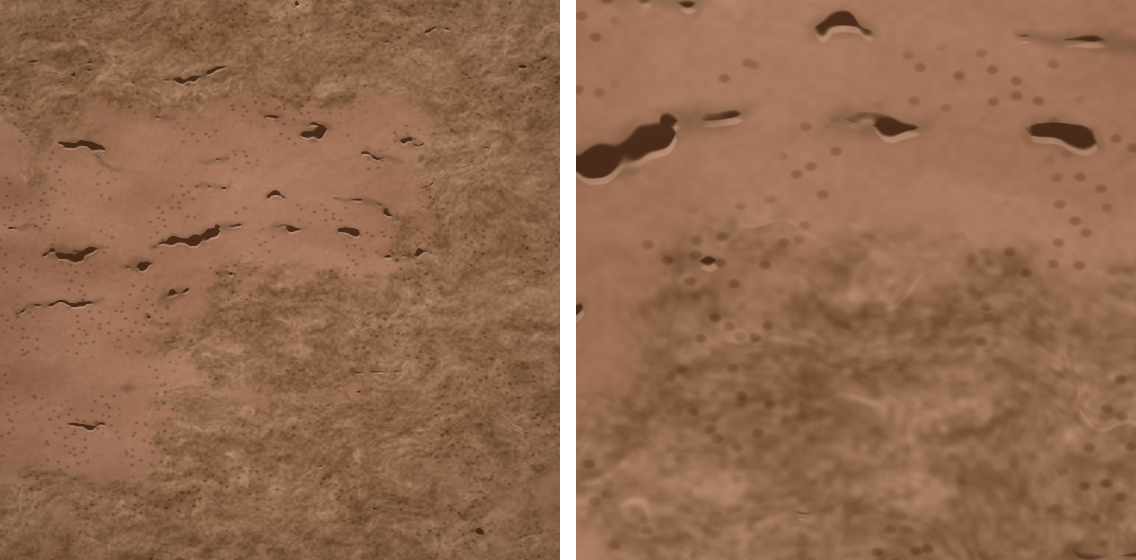
Left: the whole. Right: its middle third, enlarged.
A WebGL 1 fragment shader for this texture:

```glsl
precision highp float;
// Cork sheet: smooth pinkish bands between patches of swirling brown grain.
// Layered noise splits and embosses the two zones; jittered cells scatter
// tapered, wobbling cracks and pits with dark cores, dull halos and lit rims.
uniform vec2 u_resolution;

#define SMOOTH_COLOR vec3(0.635, 0.450, 0.345)
#define GRAIN_COLOR vec3(0.572, 0.415, 0.296)
#define HALO_COLOR vec3(0.42, 0.305, 0.21)
#define CORE_COLOR vec3(0.26, 0.14, 0.075)
#define BAND_STRENGTH 0.13
#define GRAIN_SCALE 42.0
#define GRAIN_RELIEF 0.24
#define CRACK_SHARE 0.50
#define PIT_SHARE 0.30
#define VIGNETTE 0.32

vec2 hash2(vec2 p) {
  vec3 h = fract(vec3(p.xyx) * vec3(0.1031, 0.1030, 0.0973));
  h += dot(h, h.yzx + 33.33);
  return fract((h.xx + h.yz) * h.zy);
}

float noise(vec2 p) {
  vec2 i = floor(p), f = fract(p);
  f = f * f * (3.0 - 2.0 * f);
  vec2 e = vec2(1.0, 0.0);
  return mix(mix(hash2(i).x, hash2(i + e).x, f.x),
             mix(hash2(i + e.yx).x, hash2(i + 1.0).x, f.x), f.y);
}

float fbm(vec2 p) {
  float sum = 0.0, amp = 0.533;
  for (int i = 0; i < 4; i++) {
    sum += amp * noise(p);
    p = mat2(0.8, 0.6, -0.6, 0.8) * p * 2.1 + 7.3;
    amp *= 0.5;
  }
  return sum;
}

// Cellular noise: distance to the nearest jittered point
float cellular(vec2 p) {
  vec2 id = floor(p);
  float nearest = 2.0;
  for (int j = -1; j <= 1; j++)
    for (int i = -1; i <= 1; i++) {
      vec2 c = id + vec2(i, j);
      nearest = min(nearest, length(c + hash2(c + 91.0) - p));
    }
  return nearest;
}

// Signed distance to scattered, tapered, nearly level slits
float slits(vec2 p, vec2 cell, float share, float thickness, float seed) {
  vec2 id = floor(p / cell);
  float best = 1.0;
  for (int j = -1; j <= 1; j++)
    for (int i = -1; i <= 1; i++) {
      vec2 c = id + vec2(i, j);
      vec2 place = hash2(c + seed), kind = hash2(c + seed + 57.0);
      if (kind.x > share) continue;
      vec2 q = p - (c + 0.2 + 0.6 * place) * cell;
      q.y -= q.x * (place.y - 0.4) * 0.7;
      float halfLength = cell.x * mix(0.06, 0.36, kind.y);
      float along = clamp(q.x, -halfLength, halfLength);
      float taper = 1.0 - 0.8 * pow(along / halfLength, 2.0);
      float width = thickness * mix(0.2, 1.0, place.x * place.x);
      best = min(best, length(q - vec2(along, 0.0)) - width * taper);
    }
  return best;
}

// x: dark core, y: surrounding halo
vec2 cracks(vec2 p, float grainy) {
  vec2 wobble = vec2(noise(p * 14.0), noise(p * 14.0 + 40.0)) - 0.5;
  vec2 jag = vec2(noise(p * 55.0), noise(p * 55.0 + 20.0)) - 0.5;
  vec2 q = p + 0.028 * wobble + 0.011 * jag;
  float d = min(slits(q, vec2(0.20, 0.10), CRACK_SHARE, 0.011, 3.0),
                slits(q, vec2(0.09, 0.07), PIT_SHARE, 0.008, 29.0));
  d += 0.004 * grainy;
  float core = d + 0.012 * (noise(p * vec2(75.0, 110.0)) - 0.28);
  return vec2(smoothstep(0.0015, -0.0015, core), smoothstep(0.009, -0.003, d));
}

void main() {
  vec2 p = gl_FragCoord.xy / min(u_resolution.x, u_resolution.y);
  vec2 uv = gl_FragCoord.xy / u_resolution;

  // Split into smooth bands and grainy patches with ragged borders
  vec2 warp = vec2(fbm(p * 6.0 + 3.0), fbm(p * 6.0 + 17.0)) - 0.5;
  float band = cos(12.5 * (p.y - 0.69 + 0.10 * (p.x - 0.5)));
  band += 0.7 * (1.0 - p.y) * cos(6.28 * p.x);
  float zone = fbm(p * vec2(2.4, 4.2) + 0.9 * warp + 5.0) - 0.5
             + BAND_STRENGTH * band + 0.10 * (noise(p * 38.0) - 0.5);
  float grainy = smoothstep(0.05, -0.05, zone);
  vec3 color = mix(SMOOTH_COLOR, GRAIN_COLOR, grainy);

  // Broad mottling and fine surface tooth
  float tone = 0.14 * (fbm(p * vec2(6.0, 15.0) + warp) - 0.5);
  tone += mix(0.025, 0.085, grainy) * (noise(p * 190.0) - 0.5);

  // Swirling grain, embossed by light from above
  vec2 swirl = (p + 0.10 * warp) * GRAIN_SCALE * vec2(0.8, 1.1);
  float height = fbm(swirl);
  float relief = height - fbm(swirl + vec2(-0.08, 0.20));
  tone += mix(0.06, GRAIN_RELIEF, grainy) * relief;
  tone += 0.16 * grainy * (height - 0.5);

  // Pale wisps and small dark specks
  float ridge = 1.0 - abs(2.0 * noise(p * vec2(9.0, 17.0) + 5.0 * warp) - 1.0);
  float wisp = smoothstep(0.88, 1.0, ridge) * smoothstep(0.40, 0.65, height);
  tone += 0.06 * wisp * mix(0.25, 1.0, grainy);
  float speck = smoothstep(0.24, 0.08, cellular(p * vec2(48.0, 62.0)));
  tone -= 0.10 * speck * smoothstep(0.45, 0.70, noise(p * 21.0 + 8.0));
  color += tone * vec3(1.0, 0.92, 0.90);

  // Cracks, with a lit lower rim
  vec2 crack = cracks(p, grainy);
  float rim = max(cracks(p + vec2(-0.001, 0.004), grainy).x - crack.x, 0.0);
  color = mix(color, HALO_COLOR + 0.8 * tone, 0.50 * crack.y);
  color += 0.11 * rim;
  color = mix(color, CORE_COLOR, 0.88 * crack.x);

  vec2 fromCenter = uv - vec2(0.5, 0.54);
  color *= 1.0 - VIGNETTE * dot(fromCenter, fromCenter);
  gl_FragColor = vec4(color, 1.0);
}
```
